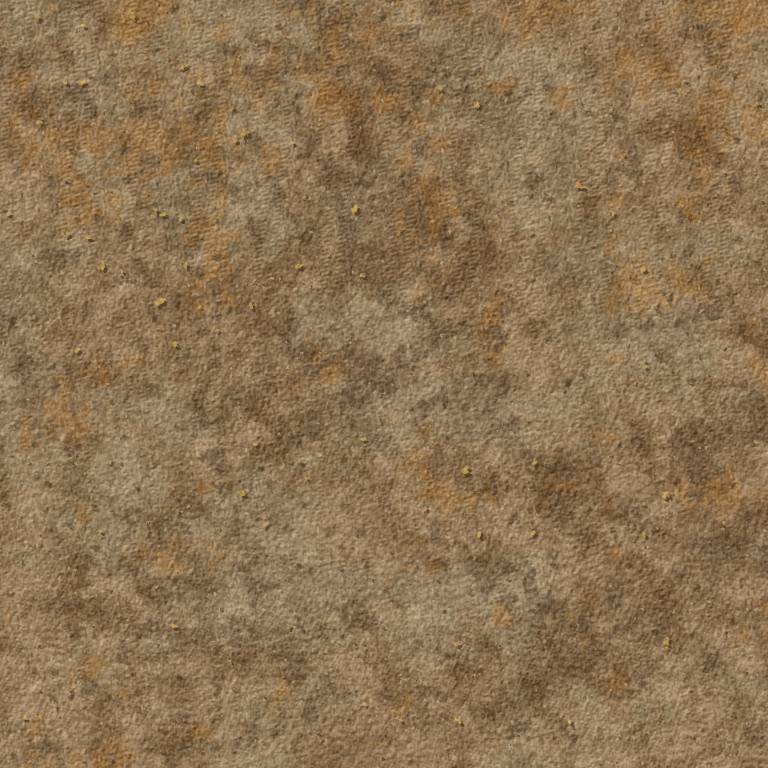
A Shadertoy shader for this texture:

```glsl
#define EARTH vec3(0.580, 0.478, 0.350)
#define UMBER vec3(0.500, 0.395, 0.280)
#define LICHEN vec3(0.570, 0.500, 0.385)
#define RUST vec3(0.620, 0.440, 0.235)
#define PALE vec3(0.720, 0.620, 0.480)
#define GOLD vec3(0.800, 0.650, 0.350)
#define PIT vec3(0.270, 0.205, 0.125)
#define GRAIN_SCALE 215.0
#define GRAIN_CONTRAST 0.235
#define MOTTLE_CONTRAST 0.20

float hash(vec2 p) {
    return fract(sin(dot(p, vec2(127.1, 311.7))) * 43758.5);
}

float noise(vec2 p) {
    vec2 cell = floor(p), f = fract(p);
    f = f * f * (3.0 - 2.0 * f);
    return mix(mix(hash(cell), hash(cell + vec2(1, 0)), f.x),
               mix(hash(cell + vec2(0, 1)), hash(cell + vec2(1, 1)), f.x), f.y);
}

float fbm(vec2 p) {
    float sum = 0.0, weight = 0.5;
    for (int i = 0; i < 5; i++) {
        sum += weight * noise(p);
        p = mat2(1.6, 1.2, -1.2, 1.6) * p + 17.3;
        weight *= 0.55;
    }
    return sum / 1.055;
}

// Sandy surface height: grids turned apart so that no weave shows
float grain(vec2 uv) {
    vec2 p = mat2(0.84, 0.54, -0.54, 0.84) * uv * GRAIN_SCALE;
    vec2 q = mat2(0.96, -0.28, 0.28, 0.96) * uv * GRAIN_SCALE * 1.75;
    return 0.5 * noise(p + 5.0) + 0.5 * noise(q + 41.0);
}

// One ragged spot in some cells of a grid; radius is in canvas units
float spots(vec2 uv, float cells, float density, float radius, float seed) {
    vec2 p = uv * cells, cell = floor(p);
    float size = radius * cells * mix(0.5, 1.0, hash(cell + seed + 3.7));
    vec2 jitter = vec2(hash(cell + seed + 11.3), hash(cell + seed + 27.9));
    vec2 d = fract(p) - mix(vec2(0.3), vec2(0.7), jitter);
    float turn = 6.283 * hash(cell + seed + 5.1);
    d = mat2(cos(turn), sin(turn), -sin(turn), cos(turn)) * d * vec2(0.85, 1.2);
    float edge = length(d) / size + 1.1 * (noise(uv * 1.9 / radius + seed) - 0.5);
    return step(hash(cell + seed), density) * (1.0 - smoothstep(0.5, 1.1, edge));
}

void mainImage(out vec4 fragColor, in vec2 fragCoord) {
    vec2 uv = fragCoord / min(iResolution.x, iResolution.y);
    vec2 warped = uv + 0.016 * (vec2(noise(uv * 45.0), noise(uv * 45.0 + 9.0)) - 0.5);

    // Broad stains with crumbled edges: grey film and rust towards the top
    float broad = fbm(warped * vec2(4.0, 6.0) + 2.0);
    float mottle = fbm(warped * 30.0 + 31.0);
    float crumble = fbm(uv * 62.0 + 93.0) - 0.5;
    float film = fbm(warped * vec2(6.0, 9.0) + 53.0) + 0.16 * (uv.y - 0.5) + 0.35 * crumble;
    float stain = fbm(warped * 11.0 + 71.0) + 0.22 * (uv.y - 0.6) + 0.45 * crumble;
    float soot = fbm(warped * 42.0 + 13.0) + 0.25 * (0.5 - broad);

    vec3 color = mix(UMBER, EARTH, smoothstep(0.30, 0.60, 0.55 * broad + 0.45 * mottle));
    color = mix(color, LICHEN, 0.65 * smoothstep(0.46, 0.66, film));
    color = mix(color, RUST, 0.55 * smoothstep(0.56, 0.74, stain));
    color += MOTTLE_CONTRAST * (mottle - 0.5);
    color = mix(color, UMBER * 0.8, 0.55 * smoothstep(0.58, 0.74, soot));

    // Soft pale, rusty and dark blotches
    color = mix(color, PALE, 0.30 * spots(uv, 12.0, 0.22, 0.018, 19.0));
    color = mix(color, PALE, 0.35 * spots(uv, 33.0, 0.17, 0.009, 43.0));
    color = mix(color, RUST, 0.50 * spots(uv, 13.0, 0.17, 0.020, 67.0));
    color = mix(color, PIT, 0.40 * spots(uv, 37.0, 0.11, 0.007, 83.0));

    // Grain lit from the upper left
    vec2 toLight = vec2(-0.0019, 0.0021);
    float height = grain(uv);
    float relief = height - grain(uv + toLight);
    color += GRAIN_CONTRAST * (0.85 * (height - 0.5) + 0.65 * relief) * vec3(1.0, 0.98, 0.92);

    // Bright grit and tiny holes
    color = mix(color, PALE * 1.1, 0.6 * spots(uv, 95.0, 0.07, 0.0027, 101.0));
    color = mix(color, PIT, 0.55 * spots(uv, 85.0, 0.06, 0.0029, 127.0));

    // Golden pebbles with cast shadows, densest at the upper left
    float crowd = 0.02 + 0.07 * smoothstep(0.4, 0.0, length(uv - vec2(0.13, 0.77)));
    for (int i = 0; i < 2; i++) {
        float seed = 151.0 + 36.0 * float(i);
        float cells = 27.0 + 14.0 * float(i);
        float radius = 0.0062 - 0.0016 * float(i);
        float shadow = spots(uv + toLight * 1.9, cells, crowd, radius, seed);
        float pebble = spots(uv, cells, crowd, radius, seed);
        color = mix(color, PIT, 0.75 * shadow);
        color = mix(color, GOLD * (0.75 + 0.4 * height), 0.85 * pebble);
    }

    fragColor = vec4(clamp(color, 0.0, 1.0), 1.0);
}
```
